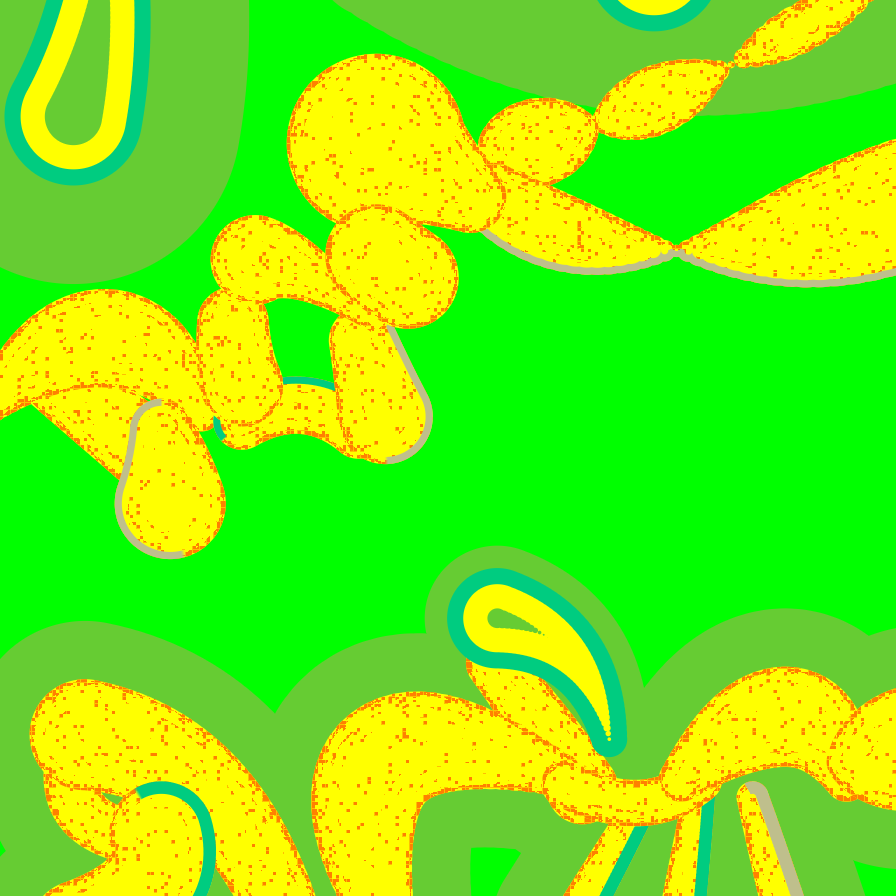
Write a Shadertoy shader that draws this background.

```glsl
const vec3 GREEN = vec3(0.0, 1.0, 0.0);
const vec3 OLIVE = vec3(0.4, 0.8, 0.2);
const vec3 YELLOW = vec3(1.0, 1.0, 0.0);
const vec3 ORANGE = vec3(1.0, 0.5, 0.0);
const vec3 TEAL = vec3(0.0, 0.8, 0.5);
const vec3 TAUPE = vec3(0.75, 0.75, 0.55);
const float PI = 3.14159;
const int STEPS = 36;
const vec2 PLAIN = vec2(0.5, 0.0);

float hash(vec2 cell) {
    vec3 q = fract(cell.xyx * 0.1031);
    q += dot(q, q.yzx + 33.33);
    return fract((q.x + q.y) * q.z);
}

float cover(float d) {
    return clamp(0.5 - d * iResolution.y, 0.0, 1.0);
}

void over(inout vec4 ink, vec3 colour, float alpha) {
    ink = mix(ink, vec4(colour, 1.0), alpha);
}

// Discs swept along a curve; twist = (phase, turns). Returns distance and side.
vec2 sweep(vec2 p, vec2 a, vec2 b, vec2 c, vec2 width, vec2 twist) {
    vec2 nearest = vec2(9.0, 0.0);
    for (int i = 0; i <= STEPS; i++) {
        float t = float(i) / float(STEPS);
        vec2 away = p - mix(mix(a, b, t), mix(b, c, t), t);
        vec2 along = normalize(mix(b - a, c - b, t));
        float swell = 0.12 + 0.88 * abs(sin(PI * (twist.x + twist.y * t)));
        float reach = length(away);
        float d = reach - mix(width.x, width.y, t) * swell;
        float side = (along.x * away.y - along.y * away.x) / max(reach, 1e-4);
        if (d < nearest.x) nearest = vec2(d, side);
    }
    return nearest;
}

// Square grains, crowded along the edge and on faint inner contours
float speckle(vec2 p, float depth) {
    vec2 grid = p * 256.0;
    vec2 local = abs(fract(grid) - 0.5);
    float edge = exp(-pow(depth / 0.006, 2.0));
    float contour = step(0.75, sin(depth * 480.0)) * exp(-depth * 50.0);
    float chance = 0.045 + 0.6 * edge + 0.3 * contour;
    float dot2 = cover((max(local.x, local.y) - 0.5) / 256.0);
    return dot2 * step(hash(floor(grid)), chance);
}

// Speckled ribbon; rimSide is 1 for left, -1 for right, 0 for no rim
float ribbon(inout vec4 ink, vec2 p, vec2 a, vec2 b, vec2 c, vec2 width,
             vec2 twist, vec3 rim, float rimSide, float rimWidth) {
    vec2 shape = sweep(p, a, b, c, width, twist);
    float body = cover(shape.x);
    over(ink, YELLOW, body);
    over(ink, ORANGE, body * speckle(p, max(-shape.x, 0.0)));
    float band = body * (1.0 - cover(shape.x + rimWidth));
    over(ink, rim, band * abs(rimSide) * smoothstep(-0.3, -0.2, shape.y * rimSide));
    return shape.x;
}

// Nested bands around a hollow
float petal(inout vec4 ink, vec2 p, vec2 a, vec2 b, vec2 c, vec2 width) {
    float d = sweep(p, a, b, c, width, PLAIN).x;
    over(ink, TEAL, cover(d));
    over(ink, YELLOW, cover(d + 0.018));
    over(ink, OLIVE, cover(d + 0.045));
    return d;
}

float lowerGarden(inout vec4 ink, vec2 p) {
    float d = ribbon(ink, p, vec2(0.08, 0.15), vec2(0.07, 0.09), vec2(0.13, 0.07), vec2(0.03), PLAIN, TEAL, 0.0, 0.0);
    d = min(d, ribbon(ink, p, vec2(0.095, 0.18), vec2(0.25, 0.16), vec2(0.32, -0.03), vec2(0.062, 0.04), PLAIN, TEAL, 0.0, 0.0));
    d = min(d, ribbon(ink, p, vec2(0.18, 0.07), vec2(0.2, 0.0), vec2(0.09, -0.04), vec2(0.058), PLAIN, TEAL, 1.0, 0.014));
    // Fanned stems
    for (int i = 0; i < 3; i++) {
        float k = float(i);
        vec2 root = vec2(0.72 + 0.06 * k, 0.11);
        vec2 tip = vec2(0.64 + 0.12 * k, -0.03);
        d = min(d, ribbon(ink, p, root, mix(root, tip, 0.4), tip, vec2(0.018, 0.026), PLAIN, i < 2 ? TEAL : TAUPE, 1.0, 0.014));
    }
    ribbon(ink, p, vec2(0.55, 0.26), vec2(0.6, 0.2), vec2(0.65, 0.12), vec2(0.03, 0.04), PLAIN, TEAL, 0.0, 0.0);
    d = min(d, ribbon(ink, p, vec2(0.43, -0.03), vec2(0.33, 0.27), vec2(0.66, 0.12), vec2(0.065), vec2(0.15, 0.8), TEAL, 0.0, 0.0));
    d = min(d, ribbon(ink, p, vec2(0.63, 0.125), vec2(0.72, 0.08), vec2(0.78, 0.13), vec2(0.026), PLAIN, TEAL, 0.0, 0.0));
    d = min(d, ribbon(ink, p, vec2(0.76, 0.13), vec2(0.9, 0.27), vec2(0.945, 0.13), vec2(0.056), vec2(0.12, 0.76), TEAL, 0.0, 0.0));
    return min(d, ribbon(ink, p, vec2(0.95, 0.15), vec2(1.0, 0.16), vec2(1.04, 0.17), vec2(0.07), vec2(0.1, 0.5), TEAL, 0.0, 0.0));
}

void twistedChain(inout vec4 ink, vec2 p) {
    // Trailing ribbons
    ribbon(ink, p, vec2(0.545, 0.83), vec2(0.7, 0.85), vec2(1.0, 1.03), vec2(0.055, 0.022), vec2(0.0, 3.0), TAUPE, 0.0, 0.0);
    ribbon(ink, p, vec2(0.55, 0.78), vec2(0.72, 0.66), vec2(1.03, 0.78), vec2(0.04, 0.075), vec2(0.4, 1.2), TAUPE, -1.0, 0.008);
    // Left lobes
    ribbon(ink, p, vec2(0.06, 0.58), vec2(0.11, 0.54), vec2(0.16, 0.5), vec2(0.04, 0.045), PLAIN, TAUPE, 0.0, 0.0);
    ribbon(ink, p, vec2(-0.01, 0.55), vec2(0.13, 0.7), vec2(0.225, 0.54), vec2(0.055), vec2(0.1, 0.8), TAUPE, 0.0, 0.0);
    ribbon(ink, p, vec2(0.18, 0.52), vec2(0.19, 0.48), vec2(0.19, 0.438), vec2(0.035, 0.062), PLAIN, TAUPE, -1.0, 0.008);
    // Middle lobes
    ribbon(ink, p, vec2(0.27, 0.53), vec2(0.34, 0.57), vec2(0.4, 0.52), vec2(0.032), PLAIN, TEAL, 1.0, 0.008);
    ribbon(ink, p, vec2(0.405, 0.62), vec2(0.42, 0.57), vec2(0.43, 0.535), vec2(0.038, 0.053), PLAIN, TAUPE, 1.0, 0.008);
    ribbon(ink, p, vec2(0.26, 0.64), vec2(0.26, 0.6), vec2(0.27, 0.57), vec2(0.04, 0.046), PLAIN, TAUPE, 0.0, 0.0);
    ribbon(ink, p, vec2(0.285, 0.71), vec2(0.33, 0.715), vec2(0.42, 0.64), vec2(0.05, 0.012), PLAIN, TAUPE, 0.0, 0.0);
    // Upper lobes
    ribbon(ink, p, vec2(0.42, 0.84), vec2(0.45, 0.83), vec2(0.525, 0.78), vec2(0.1, 0.04), PLAIN, TAUPE, 0.0, 0.0);
    ribbon(ink, p, vec2(0.42, 0.715), vec2(0.44, 0.7), vec2(0.455, 0.69), vec2(0.057), PLAIN, TAUPE, 0.0, 0.0);
}

void mainImage(out vec4 fragColor, in vec2 fragCoord) {
    vec2 p = fragCoord / iResolution.y;
    vec4 ink = vec4(0.0);

    float halo = sweep(p, vec2(0.42, 1.05), vec2(0.72, 0.86), vec2(1.05, 1.0), vec2(0.07), PLAIN).x;
    halo = min(halo, lowerGarden(ink, p) - 0.065);
    twistedChain(ink, p);
    halo = min(halo, petal(ink, p, vec2(0.082, 0.87), vec2(0.11, 0.95), vec2(0.115, 1.05), vec2(0.077, 0.05)) - 0.11);
    halo = min(halo, petal(ink, p, vec2(0.73, 1.04), vec2(0.74, 1.07), vec2(0.76, 1.1), vec2(0.075)) - 0.04);
    halo = min(halo, petal(ink, p, vec2(0.555, 0.31), vec2(0.66, 0.29), vec2(0.68, 0.175), vec2(0.056, 0.02)) - 0.025);

    vec3 ground = mix(GREEN, OLIVE, cover(halo));
    fragColor = vec4(ink.rgb + ground * (1.0 - ink.a), 1.0);
}
```
